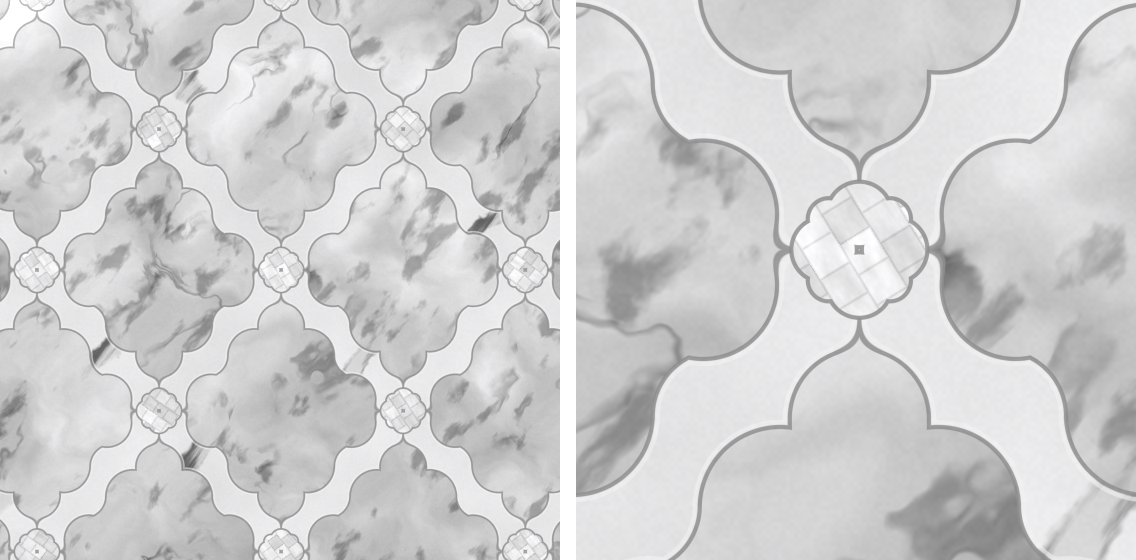
Left: the whole. Right: its middle third, enlarged.
Give the GLSL for this pattern, as a WebGL 1 fragment shader.

```glsl
precision highp float;
uniform vec2 u_resolution;

// Layout, in canvas units
const vec2 PERIOD = vec2(0.436, 0.503);
const vec2 ORIGIN = vec2(0.502, 0.518);
const vec2 TIP = vec2(0.180, 0.213);
const float TIP_BLEND = 0.016;
const float LINE_HALF_WIDTH = 0.0011;
const float CHIP_SIZE = 0.021;

// Tones
const float TILE_TONE = 0.805;
const float BAND_TONE = 0.905;
const float LINE_TONE = 0.56;
const float PEARL_TONE = 0.84;
const vec3 TINT = vec3(0.998, 0.999, 1.004);

float hash(vec2 p) {
  vec3 q = fract(vec3(p.xyx) * 0.1031);
  q += dot(q, q.yzx + 33.33);
  return fract((q.x + q.y) * q.z);
}

float noise(vec2 p) {
  vec2 i = floor(p), f = fract(p);
  f = f * f * (3.0 - 2.0 * f);
  return mix(mix(hash(i), hash(i + vec2(1, 0)), f.x),
             mix(hash(i + vec2(0, 1)), hash(i + vec2(1, 1)), f.x), f.y);
}

float fbm(vec2 p) {
  float sum = 0.0, amp = 0.516;
  for (int i = 0; i < 5; i++) {
    sum += amp * noise(p);
    p = mat2(1.6, 1.2, -1.2, 1.6) * p + 7.3;
    amp *= 0.5;
  }
  return sum;
}

float smoothMin(float a, float b, float k) {
  float h = max(k - abs(a - b), 0.0) / k;
  return min(a, b) - h * h * k * 0.25;
}

float segment(vec2 p, vec2 a, vec2 b) {
  vec2 d = b - a;
  return length(p - a - d * clamp(dot(p - a, d) / dot(d, d), 0.0, 1.0));
}

// Lobed tile with ogee points, built in one mirrored quadrant
float tileShape(vec2 p) {
  p = abs(p);
  vec2 core = vec2(0.134, 0.099);
  vec2 edge = p - core;
  float body = length(max(edge, 0.0)) + min(max(edge.x, edge.y), 0.0);
  body = max(body, 0.039 - length(p - core));
  float shoulder = length(p - vec2(0.047, 0.098)) - 0.048;
  float top = segment(p, vec2(0.0), vec2(0.0, 0.151)) - 0.0414;
  top = smoothMin(top, segment(p, vec2(0.0, 0.15), vec2(0.0, TIP.y)), TIP_BLEND);
  float side = length(p - vec2(0.125, 0.021)) - 0.044;
  side = smoothMin(side, segment(p, vec2(0.125, 0.0), vec2(TIP.x, 0.0)), TIP_BLEND);
  return min(min(body, shoulder), min(top, side));
}

float rosetteShape(vec2 p) {
  p = abs(p);
  if (p.y > p.x) p = p.yx;
  return min(length(p - vec2(0.021, 0.0)) - 0.0195, length(p - 0.0182) - 0.0125);
}

// Cloudy grey stone with slanted veins and dark smudges
float tileMarble(vec2 p, vec2 id) {
  vec2 q = p + 9.0 * vec2(hash(id + 20.0), hash(id + 51.0));
  float warp = fbm(q * 7.0);
  float cloud = fbm(q * 9.0 + warp * 2.0);
  vec2 slant = vec2(dot(q, vec2(0.8, -0.6)) * 9.0, dot(q, vec2(0.6, 0.8)) * 4.0);
  float ridge = 1.0 - abs(2.0 * fbm(slant + warp * 1.8) - 1.0);
  float vein = smoothstep(0.9, 1.0, ridge) * smoothstep(0.42, 0.68, fbm(q * 12.0 + 4.0));
  float smudge = smoothstep(0.62, 0.78, fbm(slant * vec2(3.0, 3.5) + warp));
  float tone = TILE_TONE + (hash(id + 83.0) - 0.5) * 0.05 + (p.y - 0.6) * 0.04;
  return tone + (cloud - 0.5) * 0.34 - vein * 0.2 - smudge * 0.22;
}

// White stone strip; some strips carry a streaked dark patch
float bandMarble(vec2 p, vec2 id, float along, float chance) {
  float drift = fbm(p * 18.0);
  float center = mix(0.2, 0.8, hash(id + 11.0));
  float width = mix(0.05, 0.11, hash(id + 37.0));
  float patchMask = smoothstep(width, width * 0.6, abs(along - center + (drift - 0.5) * 0.16));
  patchMask *= step(hash(id + 64.0), chance);
  float streak = fbm(vec2(dot(p, vec2(0.8, -0.6)) * 60.0, dot(p, vec2(0.6, 0.8)) * 12.0));
  float dark = mix(0.08, 0.52, smoothstep(0.35, 0.7, streak));
  return BAND_TONE + (fbm(p * 8.0 + 3.0) - 0.5) * 0.09 - patchMask * dark;
}

// Mother-of-pearl chips laid at a slant
float pearl(vec2 p, vec2 id, float px) {
  float turn = 0.6 + 0.5 * hash(id + 5.0);
  vec2 c = mat2(cos(turn), sin(turn), -sin(turn), cos(turn)) * p / CHIP_SIZE + 0.4;
  c.x += 0.45 * mod(floor(c.y), 2.0);
  vec2 gap = (0.5 - abs(fract(c) - 0.5)) * CHIP_SIZE;
  float joint = 1.0 - smoothstep(0.0, 0.0008 + px, min(gap.x, gap.y));
  float sheen = fbm(c * vec2(1.2, 3.0) + id * 3.7) - 0.5;
  return PEARL_TONE + 0.13 * hash(floor(c) + id * 7.0 + 40.0) + sheen * 0.14 - joint * 0.09;
}

float lineMask(float d, float halfWidth, float px) {
  return 1.0 - smoothstep(halfWidth - px * 0.5, halfWidth + px, abs(d));
}

void main() {
  float scale = min(u_resolution.x, u_resolution.y);
  vec2 p = gl_FragCoord.xy / scale;
  float px = 1.0 / scale;

  // Diagonal lattice: tiles fill cells, bands follow edges, rosettes sit on corners
  vec2 q = (p - ORIGIN) / PERIOD;
  vec2 ab = vec2(q.x + q.y, q.x - q.y);
  vec2 cell = floor(ab), node = floor(ab + 0.5);
  vec2 f = ab - cell - 0.5, g = ab - node;
  vec2 tileP = vec2(f.x + f.y, f.x - f.y) * 0.5 * PERIOD;
  vec2 nodeP = vec2(g.x + g.y, g.x - g.y) * 0.5 * PERIOD;
  float tile = tileShape(tileP);
  float rosette = rosetteShape(nodeP);

  // Stone fills
  bool falling = abs(g.x) < abs(g.y);
  vec2 bandId = falling ? vec2(node.x, cell.y) : vec2(cell.x, node.y) + 100.0;
  float along = falling ? f.y + 0.5 : f.x + 0.5;
  float tone = bandMarble(p, bandId, along, falling ? 0.6 : 0.2);
  tone = mix(tone, tileMarble(p, cell), smoothstep(px, -px, tile));

  // Grout with a pale rim
  tone = mix(tone, 0.95, 0.6 * lineMask(tile - 0.003, LINE_HALF_WIDTH, px));
  tone = mix(tone, LINE_TONE, 0.85 * lineMask(tile, LINE_HALF_WIDTH, px));
  tone = mix(tone, pearl(nodeP, node, px), smoothstep(px, -px, rosette));
  tone = mix(tone, LINE_TONE, 0.85 * lineMask(rosette, LINE_HALF_WIDTH, px));

  // Fine grain and corner glare
  tone += (noise(p * 420.0) - 0.5) * 0.02;
  tone += 0.16 * smoothstep(0.16, 0.0, length(p - vec2(0.0, 1.0)));
  gl_FragColor = vec4(clamp(tone * TINT, 0.0, 1.0), 1.0);
}
```
